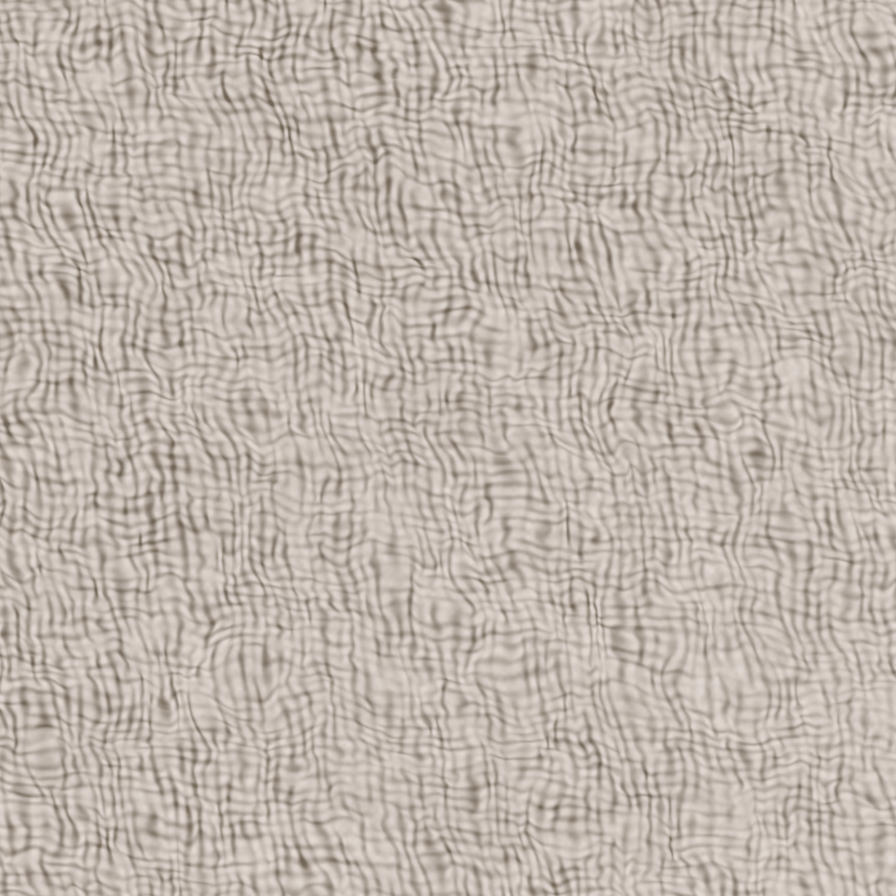
Reproduce this texture procedurally as a WebGL 1 fragment shader.

```glsl
precision highp float;
// Plain woven linen: pale leaning threads with irregular brown gaps.
uniform vec2 u_resolution;

float hash(vec2 cell) {
  vec3 q = fract(vec3(cell.xyx) * 0.1031);
  q += dot(q, q.yzx + 33.33);
  return fract((q.x + q.y) * q.z);
}

float noise(vec2 p) {
  vec2 cell = floor(p);
  vec2 f = fract(p);
  f = f * f * (3.0 - 2.0 * f);
  float low = mix(hash(cell), hash(cell + vec2(1.0, 0.0)), f.x);
  float high = mix(hash(cell + vec2(0.0, 1.0)), hash(cell + 1.0), f.x);
  return mix(low, high, f.y);
}

vec2 noise2(vec2 p) {
  return vec2(noise(p), noise(p + 57.3)) - 0.5;
}

// Soft dark valley between neighbouring threads, 1 at its centre.
float gap(float thread) {
  return pow(0.5 + 0.5 * cos(6.28318 * thread), 1.5);
}

void main() {
  vec2 p = gl_FragCoord.xy / u_resolution;

  // Thread coordinates: a slight lean, slow bending and uneven yarn.
  vec2 weave = vec2(p.x + 0.13 * p.y, p.y + 0.07 * p.x) * vec2(72.0, 78.0);
  weave += 1.6 * noise2(p * 13.0 + 5.0);
  weave += 0.9 * noise2(weave * vec2(0.5, 0.35) + 21.0);
  weave += 0.4 * noise2(weave * 1.1 + 83.0);
  weave.y += 0.45 * noise(vec2(weave.x, weave.y * 0.15) + 140.0);

  // Broad diagonal folds, with deeper relief toward the upper left.
  vec2 diagonal = vec2(p.x - p.y, p.x + p.y);
  float folds = noise(diagonal * vec2(4.0, 11.0) + 30.0);
  float patches = noise(p * 18.0 + 200.0);
  float relief = 0.72 + 0.3 * folds + 0.25 * patches + 0.16 * (p.y - p.x);

  // Gaps vary in depth from one crossing to the next.
  float columnDepth = noise(weave * vec2(1.0, 0.65) + 11.0);
  float rowDepth = noise(weave * vec2(0.6, 1.0) + 170.0);
  float column = gap(weave.x) * (0.06 + 0.62 * columnDepth);
  float row = gap(weave.y) * (0.04 + 0.42 * rowDepth);
  float pits = gap(weave.x) * smoothstep(0.72, 0.95, noise(weave * 0.8 + 310.0));

  // Fuzzy fibre grain and gentle overall shading.
  float grain = noise(p * 190.0 + 400.0) - 0.5;
  float fibre = noise(weave * vec2(2.2, 1.3) + 61.0) - 0.5;
  float tone = 0.97 - relief * (column + row + 0.25 * pits);
  tone += 0.12 * grain + 0.14 * fibre + 0.08 * (patches - 0.5);

  vec3 shadow = vec3(0.50, 0.455, 0.40);
  vec3 yarn = vec3(0.86, 0.825, 0.80);
  gl_FragColor = vec4(mix(shadow, yarn, clamp(tone, -0.15, 1.06)), 1.0);
}
```
